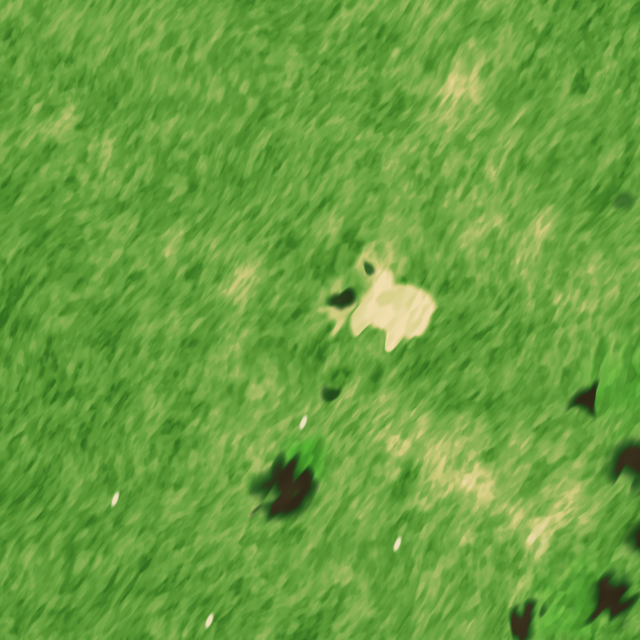
Give the GLSL for this texture, as a three.js fragment shader.

```glsl
// Aerial view of a slanted grass meadow with straw drifts, a bare patch and dark shrubs.
varying vec2 vUv;

// Tone ramp, from shaded to dry
const vec3 DEEP_GREEN  = vec3(0.20, 0.44, 0.12);
const vec3 MOSS_GREEN  = vec3(0.32, 0.57, 0.18);
const vec3 GRASS_GREEN = vec3(0.42, 0.65, 0.26);
const vec3 PALE_GREEN  = vec3(0.57, 0.71, 0.35);
const vec3 STRAW       = vec3(0.79, 0.79, 0.47);
const vec3 BARE_EARTH  = vec3(0.94, 0.87, 0.68);
// Accents
const vec3 VIVID_GREEN = vec3(0.26, 0.63, 0.15);
const vec3 SHRUB_GREEN = vec3(0.13, 0.31, 0.11);
const vec3 SHRUB_CORE  = vec3(0.20, 0.17, 0.10);
const vec3 FLECK_WHITE = vec3(0.96, 0.90, 0.77);

const float BLADE_ANGLE  = 0.98;
const vec2  BLADE_FREQ   = vec2(42.0, 115.0);  // along, across
const vec2  FINE_FREQ    = vec2(85.0, 215.0);
const vec2  CLUMP_FREQ   = vec2(17.0, 36.0);
const float BLADE_DEPTH  = 1.9;
const float FINE_DEPTH   = 1.0;
const float CLUMP_DEPTH  = 1.0;
const float BROAD_DEPTH  = 0.9;
const float BASE_TONE    = 1.66;
const vec2  BARE_CENTRE  = vec2(0.612, 0.508);
const vec2  SHRUB_ARC    = vec2(0.85, 0.20);
const float ARC_RADIUS   = 0.172;

vec3 hash3(vec2 p) {
  vec3 q = fract(p.xyx * vec3(0.1031, 0.1030, 0.0973));
  q += dot(q, q.yxz + 33.33);
  return fract((q.xxy + q.yzz) * q.zyx);
}

// Smooth cellular noise: random cell values blended by distance
float cellNoise(vec2 p) {
  vec2 cell = floor(p), f = p - cell;
  float sum = 0.0, total = 0.0;
  for (int y = -1; y <= 1; y++) {
    for (int x = -1; x <= 1; x++) {
      vec2 o = vec2(float(x), float(y));
      vec3 h = hash3(cell + o + 200.0);
      vec2 d = o + h.xy - f;
      float w = exp(-6.0 * dot(d, d));
      sum += w * h.z;
      total += w;
    }
  }
  return sum / total;
}

// Soft drift around the segment a-b
float drift(vec2 p, vec2 a, vec2 b, float radius) {
  vec2 ab = b - a;
  float k = clamp(dot(p - a, ab) / dot(ab, ab), 0.0, 1.0);
  vec2 d = (p - a - ab * k) / radius;
  return exp(-dot(d, d));
}

float blob(vec2 p, vec2 centre, float radius) {
  return 1.0 - smoothstep(0.35, 1.3, length(p - centre) / radius);
}

vec3 toneRamp(float t) {
  vec3 c = mix(DEEP_GREEN, MOSS_GREEN, clamp(t, 0.0, 1.0));
  c = mix(c, GRASS_GREEN, clamp(t - 1.0, 0.0, 1.0));
  c = mix(c, PALE_GREEN, clamp(t - 2.0, 0.0, 1.0));
  c = mix(c, STRAW, clamp(t - 3.0, 0.0, 1.0));
  return mix(c, BARE_EARTH, clamp((t - 4.0) * 0.7, 0.0, 1.0));
}

void main() {
  vec2 p = vUv;
  vec2 along = vec2(cos(BLADE_ANGLE), sin(BLADE_ANGLE));
  vec2 bent = p + 0.010 * sin(p.yx * 13.0 + 2.0 * sin(p * 7.0))
                + 0.003 * sin(p.yx * 41.0 + 1.3);
  vec2 q = vec2(dot(bent, along), dot(bent, vec2(along.y, -along.x)));

  // Grass: broad mottling, clumps and blades
  float broad = cellNoise(p * 5.0 + 3.0);
  float clump = cellNoise(q * CLUMP_FREQ);
  float blade = cellNoise(q * BLADE_FREQ + 17.0);
  float fine = cellNoise(q * FINE_FREQ + 51.0);
  float tone = BASE_TONE + BROAD_DEPTH * (broad - 0.5) + CLUMP_DEPTH * (clump - 0.5)
             + BLADE_DEPTH * (blade - 0.5) + FINE_DEPTH * (fine - 0.5);

  // Ragged coordinates fray the larger shapes along the blades
  float fray = cellNoise(q * vec2(20.0, 62.0) + 90.0) - 0.5;
  vec2 ragged = p + along * fray * 0.055 + (clump - 0.5) * vec2(0.022, -0.015);

  // Straw drifts
  float straw = drift(ragged, vec2(0.58, 0.39), vec2(0.90, 0.12), 0.085);
  straw += drift(ragged, vec2(0.67, 0.98), vec2(0.75, 0.81), 0.05) * 0.8;
  straw += drift(ragged, vec2(0.28, 0.61), vec2(0.39, 0.55), 0.035) * 0.8;
  straw += drift(ragged, vec2(0.36, 0.34), vec2(0.41, 0.44), 0.045) * 0.8;
  straw += drift(ragged, vec2(0.76, 0.66), vec2(0.96, 0.53), 0.05) * 0.6;
  straw += drift(ragged, vec2(0.04, 0.81), vec2(0.16, 0.76), 0.045) * 0.6;
  straw += drift(ragged, vec2(0.55, 0.56), vec2(0.63, 0.59), 0.035);
  tone += straw * (0.25 + 1.7 * clump);

  // Bare patch with a shaded rim below and to the left
  tone -= 0.9 * drift(ragged, vec2(0.50, 0.45), vec2(0.65, 0.448), 0.035);
  float bareDistance = length((ragged - BARE_CENTRE) / vec2(0.068, 0.050));
  float bare = 1.0 - smoothstep(0.82, 1.12, bareDistance);
  bare = max(bare, 0.7 * blob(ragged, vec2(0.522, 0.505), 0.022));
  tone = mix(tone, 5.1 + (blade - 0.5) * 1.3, bare);
  vec3 color = toneRamp(tone);

  // Fresh growth beside the shrubs
  float fresh = blob(ragged, vec2(0.475, 0.278), 0.040)
              + 0.7 * blob(ragged, vec2(0.90, 0.065), 0.085)
              + 0.6 * blob(ragged, vec2(0.98, 0.40), 0.075);
  color = mix(color, VIVID_GREEN * (0.8 + 0.4 * blade), 0.75 * min(fresh, 1.0));

  // Shrubs: one in the open, an arc at the lower right, small tufts
  float shrub = blob(ragged, vec2(0.443, 0.232), 0.047);
  for (int i = 0; i < 5; i++) {
    float n = float(i), angle = 1.25 - 0.74 * n;
    vec2 centre = SHRUB_ARC + ARC_RADIUS * vec2(cos(angle), sin(angle));
    shrub = max(shrub, blob(ragged, centre, mix(0.030, 0.052, sin(n * 0.8))));
  }
  vec2 tuftPoint = mix(p, ragged, 0.5);
  shrub = max(shrub, 0.85 * blob(tuftPoint, vec2(0.531, 0.528), 0.019));
  shrub = max(shrub, 0.70 * blob(tuftPoint, vec2(0.520, 0.392), 0.016));
  shrub = max(shrub, 0.70 * blob(tuftPoint, vec2(0.582, 0.581), 0.014));
  shrub = max(shrub, 0.50 * blob(tuftPoint, vec2(0.977, 0.688), 0.022));
  vec3 shade = mix(SHRUB_GREEN, SHRUB_CORE, smoothstep(0.7, 1.0, shrub));
  color = mix(color, shade * (0.85 + 0.3 * clump), smoothstep(0.05, 0.85, shrub));

  // Pale flecks
  for (int i = 0; i < 4; i++) {
    float n = float(i);
    vec2 d = p - vec2(0.18 + 0.147 * n, 0.22 + 0.06 * n - 0.25 * mod(n, 2.0));
    d = vec2(d.x - 0.35 * d.y, d.y) / vec2(0.0055, 0.0135);
    color = mix(color, FLECK_WHITE, 0.95 * (1.0 - smoothstep(0.45, 1.15, length(d))));
  }
  gl_FragColor = vec4(color, 1.0);
}
```
